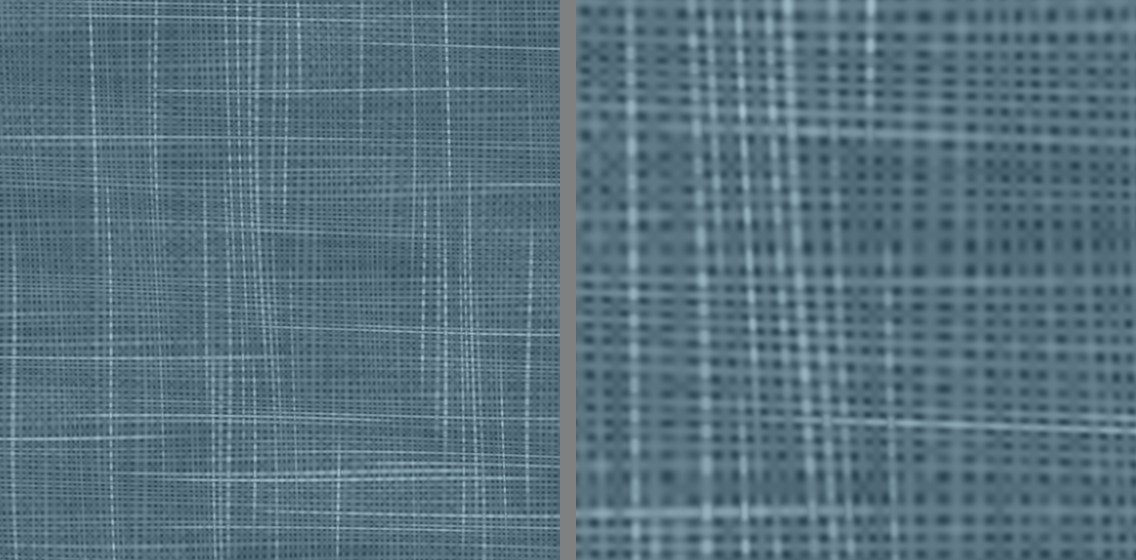
Left: the whole. Right: its middle third, enlarged.
Give the GLSL for this texture, as a three.js fragment shader.

```glsl
// Slate blue plain-weave linen: a fine lattice of warp and weft threads with
// dark gaps, crossed by pale slub threads that fade in and out along their length.
// Threads are cosine ridges; hashes pick the slubs and layered sines vary the tone.
varying vec2 vUv;

const float PI = 3.14159;
const vec2 THREAD_COUNT = vec2(92.0, 98.0);
const vec3 CLOTH_BLUE = vec3(0.338, 0.437, 0.487);
const vec3 SLUB_TINT = vec3(0.96, 1.02, 1.01);

float hash(float id, float seed) {
  return fract(sin(id * 12.9898 + seed * 78.233) * 43758.5);
}

// Gentle skew of the cloth: warp leans on the left, weft falls to the right.
vec2 drift(vec2 p) {
  float leftSide = 1.0 - smoothstep(0.2, 0.75, p.x);
  float lean = (0.006 + 0.022 * leftSide) * p.y + 0.0015 * sin(p.y * 9.0 + p.x * 5.0);
  float fall = 0.011 * p.x + 0.002 * sin(p.x * 5.0 + p.y * 8.0);
  return p + vec2(lean, fall);
}

// Thread coordinates with uneven spacing.
vec2 unevenSpacing(vec2 t) {
  return t + 0.22 * sin(t * 0.9 + 1.0) + 0.4 * sin(t.yx * 0.06 + t * 0.37);
}

// Cross-section of a thread: 1 on its centre line, 0 in the gap.
float ridge(float x) {
  return 0.5 + 0.5 * cos(2.0 * PI * x);
}

// Slow light and dark streaks along one thread.
float streak(float id, float along, float seed) {
  float phase = 6.28 * hash(id, seed);
  float wave = sin(along * 9.0 + phase) + 0.6 * sin(along * 31.0 + phase * 3.0);
  return 0.45 * wave + 1.6 * (hash(id, seed + 1.0) - 0.5);
}

// Strength of the pale slub on one thread; slubs gather in bundles.
float slub(float id, float along, float seed, float share) {
  float bundle = hash(floor(id / 5.0), seed);
  float chance = share * (0.25 + 2.2 * bundle * bundle);
  float present = step(hash(id, seed + 1.0), chance);
  float middle = hash(id, seed + 2.0);
  float halfLength = mix(0.15, 0.45, hash(id, seed + 3.0));
  float body = 1.0 - smoothstep(halfLength - 0.1, halfLength, abs(along - middle));
  return present * body * mix(0.35, 1.0, hash(id, seed + 4.0));
}

// Broad soft patches from layered sines, wider than tall, about -1 to 1.
float patches(vec2 p) {
  return 0.5 * sin(p.x * 10.0 + 2.0 * sin(p.y * 9.0))
       + 0.5 * sin(p.y * 24.0 + 2.0 * sin(p.x * 6.0 + 1.0));
}

void main() {
  vec2 cloth = drift(vUv);
  vec2 weave = unevenSpacing(cloth * THREAD_COUNT);
  vec2 id = floor(weave + 0.5);
  vec2 gapId = floor(weave);
  float warp = ridge(weave.x);
  float weft = ridge(weave.y);

  // Positive where the warp passes over, negative where the weft does.
  float over = cos(PI * weave.x) * cos(PI * weave.y);
  float warpOver = smoothstep(-0.4, 0.8, over);
  float patchTone = patches(cloth);

  // Ground weave: lattice, stronger along the weft, with gaps of uneven depth.
  float gap = (1.0 - 0.85 * warp) * (1.0 - weft);
  float gapDepth = 0.65 + 0.7 * hash(gapId.x + 131.0 * gapId.y, 6.0);
  float tone = 0.034 - 0.15 * gap * gapDepth;
  tone -= over * (0.016 + 0.012 * patchTone);
  tone += 0.017 * patchTone;

  // Uneven yarn: streaks per thread and a grain per crossing.
  tone += 0.03 * warp * streak(id.x, cloth.y, 3.0);
  tone += 0.046 * weft * streak(id.y, cloth.x, 8.0);
  tone += 0.06 * warp * weft * (hash(id.x + 131.0 * id.y, 5.0) - 0.5);

  // Pale slubs: dashed along the warp, nearly unbroken along the weft.
  float warpSlub = slub(id.x, cloth.y, 14.0, 0.36) * warp * mix(0.3, 1.0, warpOver);
  float weftSlub = slub(id.y, cloth.x, 23.0, 0.24) * weft * mix(1.0, 0.8, warpOver);
  float pale = max(0.28 * warpSlub, 0.19 * weftSlub);

  vec3 color = CLOTH_BLUE + tone + pale * SLUB_TINT;
  gl_FragColor = vec4(clamp(color, 0.0, 1.0), 1.0);
}
```
